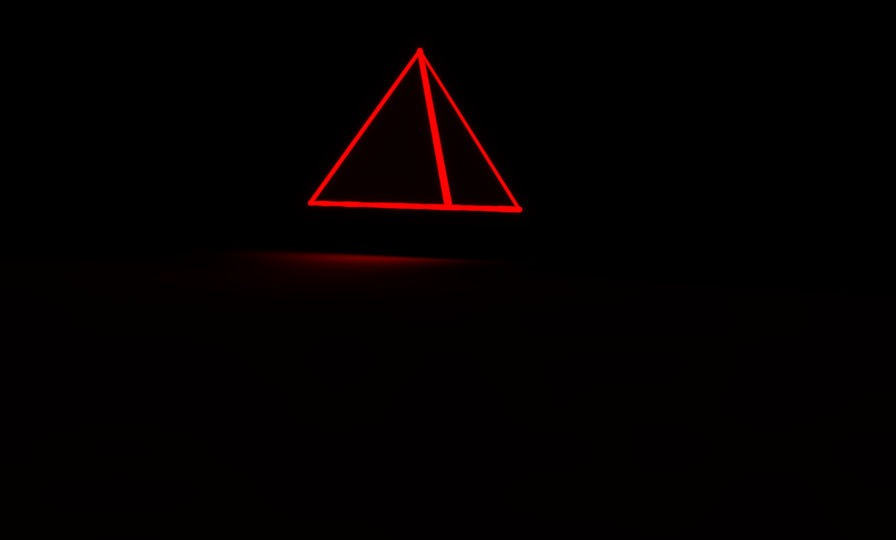
This background is drawn by a WebGL 2 fragment shader. Its source:

```glsl
#version 300 es
precision highp float;
// A red neon wireframe pyramid hovering over a nearly black floor.
// Its edges are tapered segment distances with a faint halo; the light pool
// below is a gradient cut sharply along a slightly tilted horizon.

#define NEON vec3(1.0, 0.01, 0.012)
#define POOL_COLOR vec3(0.62, 0.004, 0.002)
#define FACE_COLOR vec3(0.033, 0.001, 0.001)
#define FLOOR_COLOR vec3(0.012, 0.001, 0.002)
#define APEX vec2(-0.052, 0.906)
#define LEFT vec2(-0.255, 0.624)
#define RIGHT vec2(0.132, 0.612)
#define FRONT vec2(0.001, 0.618)
#define HALO 0.035
#define HORIZON_TILT -0.036

uniform vec2 u_resolution;
out vec4 fragColor;

float hash(vec2 p) {
    return fract(sin(dot(p, vec2(127.1, 311.7))) * 43758.5453);
}

float noise(vec2 p) {
    vec2 i = floor(p), f = fract(p);
    f = f * f * (3.0 - 2.0 * f);
    return mix(mix(hash(i), hash(i + vec2(1, 0)), f.x),
               mix(hash(i + vec2(0, 1)), hash(i + vec2(1, 1)), f.x), f.y);
}

// Distance to a segment whose half width runs from ra at a to rb at b.
float tube(vec2 p, vec2 a, vec2 b, float ra, float rb) {
    vec2 d = b - a;
    float t = clamp(dot(p - a, d) / dot(d, d), 0.0, 1.0);
    return length(p - a - d * t) - mix(ra, rb, t);
}

// Signed distance to the line through a and b, positive on its left.
float side(vec2 p, vec2 a, vec2 b) {
    vec2 d = normalize(b - a);
    return d.x * (p.y - a.y) - d.y * (p.x - a.x);
}

// Light pool: crisp on top, fading downward, thinning to the right.
float lightPool(vec2 p) {
    float depth = 0.520 + HORIZON_TILT * p.x - p.y;
    float spread = smoothstep(0.08, -0.45, p.x);
    float lip = mix(0.003, 0.011, spread);
    float top = smoothstep(-lip, lip, depth);
    float fall = exp(-max(depth, 0.0) / mix(0.008, 0.021, spread));
    float dx = p.x + 0.14;
    float along = exp(-pow(dx / (dx < 0.0 ? 0.17 : 0.145), 2.0));
    return top * fall * along;
}

void main() {
    vec2 p = (gl_FragCoord.xy - vec2(0.5 * u_resolution.x, 0.0)) / u_resolution.y;
    float px = 1.0 / u_resolution.y;

    // Floor with faint mottling
    float ground = smoothstep(0.0, 0.06, 0.520 + HORIZON_TILT * p.x - p.y);
    vec3 color = FLOOR_COLOR * ground * (0.6 + 0.5 * noise(p * vec2(5.0, 12.0)));

    // Pool of light and its wide, weak spill
    vec2 spill = (p - vec2(-0.2, 0.505)) / vec2(0.36, 0.05);
    color += POOL_COLOR * lightPool(p);
    color += vec3(0.035, 0.0, 0.0) * exp(-dot(spill, spill)) * ground;

    // Dim faces
    float inside = min(side(p, LEFT, RIGHT),
                       min(side(p, RIGHT, APEX), side(p, APEX, LEFT)));
    float rightFace = smoothstep(-px, px, side(p, FRONT, APEX) * -1.0);
    color += FACE_COLOR * smoothstep(-px, px, inside) * mix(1.0, 0.8, rightFace);

    // Neon edges, with a slight waver along the base
    float waver = 0.0012 * (noise(vec2(p.x * 70.0, 2.0)) - 0.5);
    float edge = tube(p, APEX, LEFT, 0.0038, 0.0042);
    edge = min(edge, tube(p, APEX, RIGHT, 0.0028, 0.0034));
    edge = min(edge, tube(p, APEX, FRONT, 0.0055, 0.0075));
    edge = min(edge, tube(p, LEFT, RIGHT, 0.0046, 0.0054) + waver);
    float outer = max(edge, 0.0);
    color += NEON * (0.10 * exp(-outer / 0.005) + 0.012 * exp(-outer / HALO));
    color = mix(color, NEON, 1.0 - smoothstep(-px, px, edge));

    fragColor = vec4(color, 1.0);
}
```
